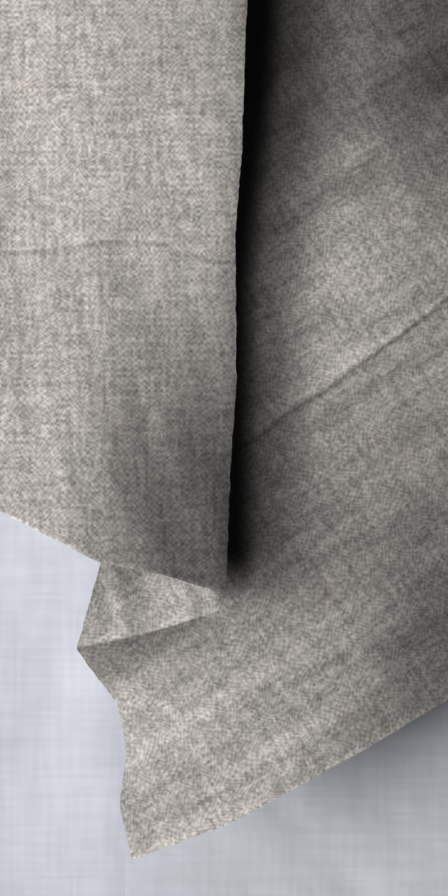
A Shadertoy shader for this texture:

```glsl
// Two overlapping panels of grey linen hanging before a pale cloth.
// Outlines are piecewise ramps, shading is soft gradients plus stretched
// value noise for creases, and the weave is crossed slubby threads.

const vec3 LINEN_TINT = vec3(1.028, 1.0, 0.970);
const vec3 CLOTH_COLOR = vec3(0.800, 0.810, 0.842);
const float THREADS = 68.0;        // thread pairs per canvas width
const float WEAVE_DEPTH = 0.32;
const float CREASE_DEPTH = 0.40;
const float EDGE_FUZZ = 0.005;
const float BACK_ANGLE = 0.56;     // tilt of the rear panel's grain

float hash(vec2 p) {
    return fract(sin(dot(p, vec2(127.1, 311.7))) * 43758.5453);
}

float noise(vec2 p) {
    vec2 i = floor(p), f = fract(p);
    f = f * f * (3.0 - 2.0 * f);
    return mix(mix(hash(i), hash(i + vec2(1, 0)), f.x),
               mix(hash(i + vec2(0, 1)), hash(i + vec2(1, 1)), f.x), f.y);
}

float fbm(vec2 p) {
    float sum = 0.0, amp = 0.5;
    for (int i = 0; i < 4; i++) {
        sum += amp * noise(p);
        p = p * 2.03 + 17.3;
        amp *= 0.5;
    }
    return sum;
}

float ramp(float a, float b, float t) { return clamp((t - a) / (b - a), 0.0, 1.0); }

float line(float d, float width) { return exp(-d * d / (width * width)); }

mat2 rotation(float a) { return mat2(cos(a), -sin(a), sin(a), cos(a)); }

// Outlines: a height for each x, or an x for each height
float frontSide(float y) {
    return 0.505 + 0.010 * ramp(0.66, 0.96, y) + 0.013 * ramp(0.96, 1.14, y)
         - 0.002 * ramp(1.14, 1.48, y) + 0.014 * ramp(1.48, 1.66, y)
         + 0.012 * ramp(1.66, 2.0, y);
}

float frontHem(float x) {
    return 0.859 - 0.114 * ramp(0.0, 0.22, x) - 0.029 * ramp(0.22, 0.365, x)
         - 0.044 * ramp(0.365, 0.51, x);
}

float backSide(float y) {
    return 0.294 - 0.026 * ramp(0.08, 0.20, y) + 0.013 * smoothstep(0.20, 0.33, y)
         - 0.021 * ramp(0.33, 0.44, y) - 0.088 * ramp(0.43, 0.55, y)
         + 0.053 * ramp(0.555, 0.745, y);
}

float backHem(float x) {
    return 0.08 + 0.084 * ramp(0.294, 0.52, x) + 0.143 * ramp(0.52, 0.78, x)
         + 0.13 * ramp(0.78, 1.0, x);
}

float foldEdge(float x) {
    float t = ramp(0.172, 0.51, x);
    return 0.555 + 0.055 * t + 0.035 * t * t;
}

// Over-under weave with uneven threads, centred on zero
float weave(vec2 q) {
    vec2 wobble = vec2(noise(q * vec2(14, 40)), noise(q * vec2(40, 14) + 5.0));
    vec2 s = sin((q * THREADS + wobble * 1.6) * 6.2832);
    float slubs = noise(q * vec2(150, 28)) + noise(q * vec2(28, 150) + 40.0) - 1.0;
    float grain = noise(q * 180.0) - 0.5;
    return 0.22 * s.x * s.y + 0.50 * slubs + 0.75 * grain;
}

vec3 linen(float light, vec2 q) {
    float fleck = smoothstep(0.88, 1.0, noise(q * vec2(70, 45) + 9.0));
    vec3 tint = LINEN_TINT + fleck * vec3(0.03, 0.0, -0.04);
    return tint * light * (1.0 + WEAVE_DEPTH * weave(q));
}

vec3 paleCloth(vec2 p) {
    float folds = fbm(rotation(p.x > 0.28 ? 0.7 : 0.1) * p * vec2(9, 4));
    float threads = noise(p * vec2(120, 10)) + noise(p * vec2(10, 120)) - 1.0;
    float light = 0.93 + 0.18 * folds + 0.03 * threads;
    light -= 0.10 * smoothstep(0.18, 0.40, p.x);
    float under = backHem(p.x) - p.y;
    float shade = exp(-max(under, 0.0) / 0.13) * smoothstep(0.45, 1.0, p.x);
    return CLOTH_COLOR * light * (1.0 - 0.55 * shade);
}

vec3 backPanel(vec2 p) {
    vec2 q = rotation(BACK_ANGLE) * p;
    float light = mix(0.655, 0.51, smoothstep(0.38, 0.88, p.y));
    light -= 0.11 * smoothstep(1.35, 1.9, p.y);
    light -= 0.10 * smoothstep(0.78, 1.0, p.x) * smoothstep(1.45, 1.9, p.y);
    light -= 0.22 * smoothstep(0.55, 1.0, p.x) * smoothstep(0.95, 0.50, p.y);
    light -= 0.05 * smoothstep(0.75, 1.0, p.x) * smoothstep(1.3, 0.9, p.y);
    light += 0.08 * line(p.x - 0.76, 0.15) * line(p.y - 1.33, 0.26);
    light *= 1.0 + CREASE_DEPTH * (fbm(q * vec2(4, 17)) - 0.47);

    // Diagonal seam and stitched hem
    float seam = p.y - (1.016 + 0.709 * (p.x - 0.56) - 0.09 * (p.x - 0.56) * (1.0 - p.x));
    seam += 0.012 * (noise(p * 22.0) - 0.5);
    light *= 1.0 - 0.22 * line(seam, 0.007) + 0.08 * line(seam - 0.016, 0.010);
    float hem = p.y - backHem(p.x);
    light *= 1.0 - 0.05 * line(hem - 0.075, 0.010) + 0.08 * line(hem, 0.015);

    // Turned-back underside and its fold
    float fold = p.y - foldEdge(p.x);
    float nearFold = smoothstep(0.53, 0.44, p.x);
    float inner = 0.63 + 0.16 * (noise(vec2(p.x * 32.0 + p.y * 6.0, p.y * 3.0)) - 0.5);
    inner -= 0.12 * smoothstep(0.06, 0.16, fold);
    light = mix(light, inner, nearFold * smoothstep(-0.004, 0.004, fold));
    light *= 1.0 + nearFold * (0.09 * line(fold - 0.006, 0.007)
           - 0.26 * exp(-abs(fold) / 0.05) * smoothstep(0.003, -0.004, fold));

    // Deep gap beside the front panel, with a wide soft falloff
    float gap = 0.553 + 0.060 * smoothstep(1.3, 2.0, p.y);
    float open = smoothstep(gap - 0.030, gap + 0.035, p.x);
    open *= 0.42 + 0.58 * smoothstep(gap - 0.01, gap + 0.19, p.x);
    float reach = smoothstep(0.61, 0.78, p.y) * smoothstep(0.46, 0.51, p.x);
    return linen(light, q) * mix(1.0, 0.05 + 0.95 * open, reach);
}

vec3 frontPanel(vec2 p) {
    float side = frontSide(p.y) - p.x;
    float light = mix(0.695, 0.65, smoothstep(0.10, 0.45, p.x));
    light -= 0.25 * smoothstep(1.50, 0.90, p.y) * smoothstep(0.08, 0.42, p.x);
    light -= 0.03 * smoothstep(1.15, 0.85, p.y);
    float creases = fbm(vec2(p.x * 19.0 + p.y * 4.0, p.y * 3.0));
    light *= 1.0 + CREASE_DEPTH * (0.5 + 0.5 * smoothstep(1.6, 1.0, p.y)) * (creases - 0.47);
    light *= 1.0 - 0.25 * exp(-max(side, 0.0) / 0.055);

    // Cross seam and lit lower hem
    float seam = p.y - (1.432 + 0.029 * smoothstep(0.0, 0.29, p.x)
               - 0.047 * smoothstep(0.29, 0.51, p.x));
    seam += 0.010 * (noise(p * 25.0) - 0.5);
    light *= 1.0 - 0.10 * line(seam, 0.006) + 0.05 * line(seam - 0.013, 0.009);
    light *= 1.0 + 0.18 * line(p.y - frontHem(p.x), 0.007);
    return linen(light, p);
}

void mainImage(out vec4 fragColor, in vec2 fragCoord) {
    vec2 p = fragCoord / iResolution.xy * vec2(1, 2);
    float soft = 2.0 / iResolution.y;
    float fuzz = EDGE_FUZZ * (fbm(p * 45.0) - 0.47);

    float back = min(p.x - backSide(p.y), p.y - backHem(p.x)) + fuzz;
    float front = min(frontSide(p.y) - p.x, p.y - frontHem(p.x)) + fuzz;

    vec3 color = mix(paleCloth(p), backPanel(p), smoothstep(-soft, soft, back));
    color = mix(color, frontPanel(p), smoothstep(-soft, soft, front));
    fragColor = vec4(clamp(color, 0.0, 1.0), 1.0);
}
```
